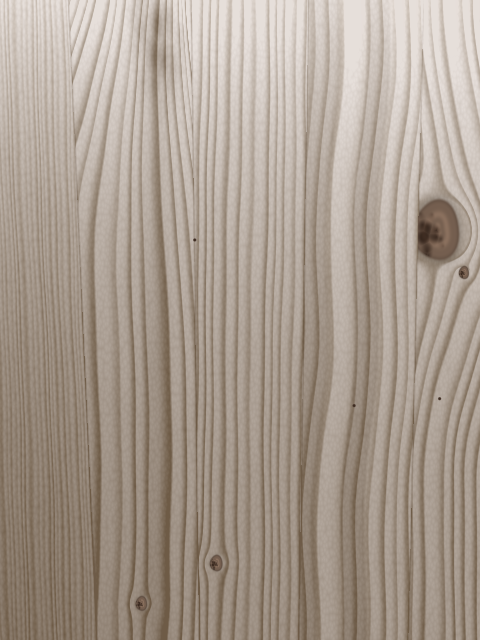
Reproduce this texture procedurally as a WebGL 2 fragment shader.

```glsl
#version 300 es
precision highp float;

uniform vec2 u_resolution;
out vec4 outColor;

// Wood tones
const vec3 DARK_WOOD = vec3(0.52, 0.46, 0.40);
const vec3 PALE_WOOD = vec3(0.88, 0.85, 0.83);
const vec3 KNOT_RIM = vec3(0.53, 0.43, 0.36);
const vec3 KNOT_CORE = vec3(0.24, 0.17, 0.13);
const vec3 GRAIN_WARMTH = vec3(0.0, 0.005, 0.015);

// Plank seams: x at the bottom, x at the top (canvas height = 1)
const vec2 SEAMS[4] = vec2[4](vec2(0.152, 0.107), vec2(0.311, 0.299),
                              vec2(0.467, 0.482), vec2(0.638, 0.662));
const float SEAM_WIDTH = 0.0010;
const float SEAM_DEPTH = 0.26;

// Per plank: rings per unit, line contrast, line sharpness, tone offset
const float RING_RATE[5] = float[5](130.0, 43.0, 58.0, 42.0, 52.0);
const float RING_DEPTH[5] = float[5](0.22, 0.44, 0.42, 0.36, 0.44);
const float RING_POWER[5] = float[5](1.0, 3.2, 2.8, 2.4, 2.4);
const float TONE[5] = float[5](-0.06, 0.01, 0.0, 0.09, 0.08);

// Knots: centre, radius
const vec3 KNOTS[4] = vec3[4](vec3(0.682, 0.640, 0.037), vec3(0.725, 0.574, 0.007),
                              vec3(0.338, 0.120, 0.009), vec3(0.221, 0.057, 0.008));
const float KNOT_SPREAD = 1.4;
const float FIBRE_DEPTH = 0.13;
const float SPECK_CHANCE = 0.035;
const float BAND_DEPTH = 0.27;

vec2 hash2(vec2 p) {
    vec3 q = fract(p.xyx * vec3(0.1031, 0.1030, 0.0973));
    q += dot(q, q.yzx + 33.33);
    return fract((q.xx + q.yz) * q.zy);
}

// Distance to the nearest scattered point
float cellular(vec2 p) {
    vec2 cell = floor(p);
    float nearest = 2.0;
    for (int j = -1; j <= 1; j++)
        for (int i = -1; i <= 1; i++) {
            vec2 c = cell + vec2(i, j);
            nearest = min(nearest, length(c + hash2(c) - p));
        }
    return nearest;
}

float seamX(int i, float y) { return mix(SEAMS[i].x, SEAMS[i].y, y); }

int plankAt(vec2 p) {
    int plank = 0;
    for (int i = 0; i < 4; i++) plank += int(p.x > seamX(i, p.y));
    return plank;
}

// Sideways wander of the wavy fourth plank
float wander(float y) { return 0.042 * y + 0.006 * sin(14.0 * (y - 0.33)); }

// Grain bends around each knot like a stream around a stone
float bendAroundKnots(vec2 p, int plank) {
    float x = p.x;
    for (int i = 0; i < 4; i++) {
        if (plankAt(KNOTS[i].xy) != plank) continue;
        vec2 d = p - KNOTS[i].xy;
        float reach = KNOTS[i].z * KNOT_SPREAD;
        x -= d.x * reach * reach / max(dot(d, d), reach * reach);
    }
    return x;
}

// Ring coordinate: whole numbers are the late-wood edges
float ringCoord(vec2 p, int plank) {
    float x = bendAroundKnots(p, plank);
    x += 0.0016 * sin(9.0 * p.y + 25.0 * p.x) + 0.0007 * sin(27.0 * p.y + 60.0 * p.x);
    if (plank == 1) {
        x -= 0.245 + 0.008 * sin(6.0 * p.y);
        x /= mix(1.0, 0.42, smoothstep(0.55, 1.08, p.y));
        x += 2.0 * x * max(x, -0.12);
    }
    if (plank == 0) x += 0.035 * p.y;
    if (plank == 2) x -= 0.014 * p.y;
    if (plank == 3) x -= wander(p.y);
    if (plank == 4) x -= 0.06 * smoothstep(0.25, 0.62, p.y) - 0.03 * smoothstep(0.7, 1.0, p.y);
    float r = x * RING_RATE[plank] + float(plank) * 7.3;
    return r + 0.28 * sin(0.9 * r + 2.0) + 0.14 * sin(2.1 * r);
}

void main() {
    vec2 p = gl_FragCoord.xy / u_resolution.y;
    float px = 1.0 / u_resolution.y;
    int plank = plankAt(p);

    // Light falls off towards the lower left
    float tone = 0.27 + 0.30 * p.y + 0.60 * p.y * p.y * p.y + TONE[plank];
    tone -= 0.19 * (1.0 - smoothstep(0.0, 0.35, p.x)) * (1.0 - 0.7 * p.y);

    // Growth rings: slow darkening, then a sharp edge
    float r = ringCoord(p, plank);
    float edge = clamp(2.0 * RING_RATE[plank] * px, 0.08, 0.5);
    float f = fract(r);
    float late = pow(smoothstep(0.05, 1.0 - 0.8 * edge, f), RING_POWER[plank]);
    late *= 1.0 - smoothstep(1.0 - edge, 1.0, f);
    late *= 0.65 + 0.7 * hash2(vec2(floor(r), float(plank))).x;
    tone -= RING_DEPTH[plank] * late;

    // Broad tan bands in the wavy plank, dark streak in the second
    float across = p.x - wander(p.y);
    float band = 1.0 - smoothstep(0.484, 0.493, across);
    band += smoothstep(0.526, 0.533, across) * (1.0 - smoothstep(0.563, 0.569, across));
    tone -= BAND_DEPTH * band * float(plank == 3);
    float streak = (p.x - 0.243) / 0.022;
    tone -= 0.13 * exp(-streak * streak) * float(plank == 1);

    // Fibres and broad mottling
    tone += FIBRE_DEPTH * (0.5 - cellular(p * vec2(210.0, 125.0)));
    tone += 0.04 * (0.5 - cellular(p * vec2(60.0, 9.0)));

    // Grey stain near the top of the second plank
    vec2 s = (p - vec2(0.238 + 0.012 * sin(16.0 * p.y), 0.945)) / vec2(0.035, 0.085);
    float stain = exp(-dot(s, s)) * float(plank == 1);
    tone -= 0.6 * stain * (1.1 - cellular(p * vec2(48.0, 17.0)));

    // Seams
    for (int i = 0; i < 4; i++) {
        float d = abs(p.x - seamX(i, p.y));
        tone -= SEAM_DEPTH * (1.0 - smoothstep(0.0, SEAM_WIDTH + px, d));
    }
    vec3 color = mix(DARK_WOOD, PALE_WOOD, clamp(tone, -0.25, 1.06)) - GRAIN_WARMTH * late;

    // Knots: brown disc, faint rings, broken dark heart
    for (int i = 0; i < 4; i++) {
        if (plankAt(KNOTS[i].xy) != plank) continue;
        float radius = KNOTS[i].z;
        vec2 q = (p - KNOTS[i].xy) * vec2(1.0, 0.78) / radius;
        float d = length(q) + 0.05 * sin(3.0 * atan(q.y, q.x) + 1.0);
        float heart = length(q + vec2(0.45, 0.2)) + 0.7 * cellular(q * 2.5) - 0.3;
        vec3 knot = mix(KNOT_CORE, KNOT_RIM, smoothstep(0.0, 0.8, heart));
        knot *= 0.95 + 0.07 * sin(16.0 * d);
        knot *= 1.0 - 0.22 * smoothstep(0.65, 0.95, d);
        color *= 1.0 - 0.12 * exp(-7.0 * abs(d - 1.05));
        color = mix(color, knot, 1.0 - smoothstep(0.93, 1.0 + 1.5 * px / radius, d));
    }

    // Rare dark pin specks
    vec2 g = p * 12.0, h = hash2(floor(g) + 5.0);
    float speck = length(fract(g) - 0.2 - 0.6 * h) / 12.0;
    float present = step(hash2(floor(g) + 19.0).x, SPECK_CHANCE);
    color = mix(color, KNOT_CORE, present * (1.0 - smoothstep(0.001, 0.002 + px, speck)));
    outColor = vec4(color, 1.0);
}
```
